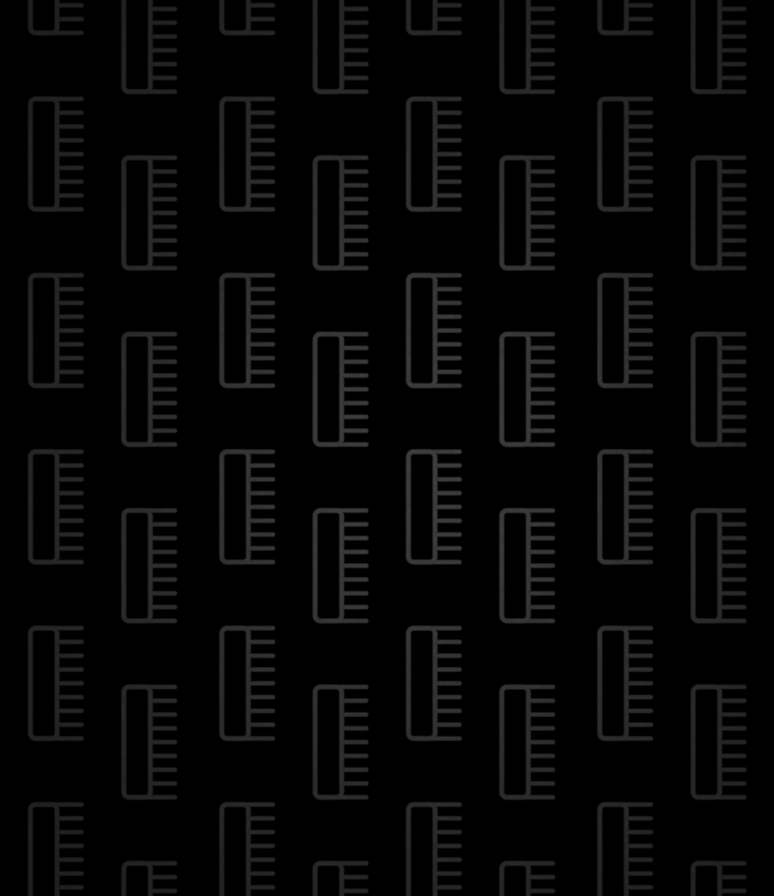
Give the GLSL for this pattern, as a Shadertoy shader.

```glsl
// Staggered columns of grey outlined combs on black, dimming toward the edges.
// Each comb is a rounded box outline plus a folded row of round-ended teeth;
// columns and rows come from cell repeats, with faint mottling in the strokes.

const float CANVAS_HEIGHT = 768.0;   // design units spanning the canvas height
const float COLUMN_PITCH = 81.12;
const float ROW_PITCH = 151.2;
const float COLUMN_START = 24.0;
const float ROW_START = 84.8;        // first full comb's upper stroke
const float COLUMN_SNAP = 4.0;       // columns sit on a coarse grid
const float COMB_HEIGHT = 94.6;      // between stroke centre lines
const float SPINE_WIDTH = 22.8;
const float TOOTH_END = 43.8;
const float TOOTH_GAPS = 8.0;
const float CORNER_RADIUS = 4.6;
const float SPINE_HALF_STROKE = 2.1;
const float TOOTH_HALF_STROKE = 1.9;

float hash21(vec2 p) {
    vec3 q = fract(p.xyx * vec3(0.1031, 0.1030, 0.0973));
    q += dot(q, q.yzx + 33.33);
    return fract((q.x + q.y) * q.z);
}

float valueNoise(vec2 p) {
    vec2 cell = floor(p);
    vec2 f = fract(p);
    f = f * f * (3.0 - 2.0 * f);
    float low = mix(hash21(cell), hash21(cell + vec2(1.0, 0.0)), f.x);
    float high = mix(hash21(cell + vec2(0.0, 1.0)), hash21(cell + 1.0), f.x);
    return mix(low, high, f.y);
}

float roundedBox(vec2 p, vec2 halfSize, float radius) {
    vec2 q = abs(p) - halfSize + radius;
    return length(max(q, 0.0)) + min(max(q.x, q.y), 0.0) - radius;
}

float horizontalSegment(vec2 p, float x0, float x1) {
    return length(vec2(p.x - clamp(p.x, x0, x1), p.y));
}

// Signed distance to the strokes; p is relative to the left edge's midpoint.
float combDistance(vec2 p) {
    vec2 halfSpine = 0.5 * vec2(SPINE_WIDTH, COMB_HEIGHT);
    vec2 fromCentre = p - vec2(halfSpine.x, 0.0);
    float spine = abs(roundedBox(fromCentre, halfSpine, CORNER_RADIUS)) - SPINE_HALF_STROKE;

    // Fold y onto the nearest tooth; the outer two join the spine's corners.
    float gap = COMB_HEIGHT / TOOTH_GAPS;
    float tooth = clamp(round(p.y / gap), -0.5 * TOOTH_GAPS, 0.5 * TOOTH_GAPS);
    float isOuter = step(0.5 * TOOTH_GAPS - 0.5, abs(tooth));
    float start = SPINE_WIDTH - CORNER_RADIUS * isOuter;
    float teeth = horizontalSegment(p - vec2(0.0, tooth * gap), start, TOOTH_END);
    return min(spine, teeth - TOOTH_HALF_STROKE);
}

// Finds the comb for this point; odd columns drop by a third of a row.
vec2 combCoordinates(vec2 p) {
    float column = floor((p.x - COLUMN_START + 16.0) / COLUMN_PITCH);
    float left = COLUMN_START + COLUMN_SNAP * round(column * COLUMN_PITCH / COLUMN_SNAP);
    float middle = ROW_START + 0.5 * COMB_HEIGHT + mod(column, 2.0) * ROW_PITCH / 3.0;
    float y = mod(p.y - middle + 0.5 * ROW_PITCH, ROW_PITCH) - 0.5 * ROW_PITCH;
    return vec2(p.x - left - SPINE_HALF_STROKE, y);
}

float strokeBrightness(vec2 uv, vec2 p) {
    vec2 q = 2.0 * (uv - vec2(0.55, 0.49));
    float glow = exp(-1.2 * dot(q, q));
    float mottling = mix(0.95, 1.05, valueNoise(p / 3.0));
    return mix(0.11, 0.235, glow) * mottling;
}

void mainImage(out vec4 fragColor, in vec2 fragCoord) {
    vec2 uv = fragCoord / iResolution.xy;
    float unitsPerPixel = CANVAS_HEIGHT / iResolution.y;
    vec2 p = vec2(fragCoord.x, iResolution.y - fragCoord.y) * unitsPerPixel;

    // Slightly soft strokes, never sharper than one pixel.
    float softness = max(1.1, 0.7 * unitsPerPixel);
    float ink = 1.0 - smoothstep(-softness, softness, combDistance(combCoordinates(p)));
    fragColor = vec4(vec3(ink * strokeBrightness(uv, p)), 1.0);
}
```
